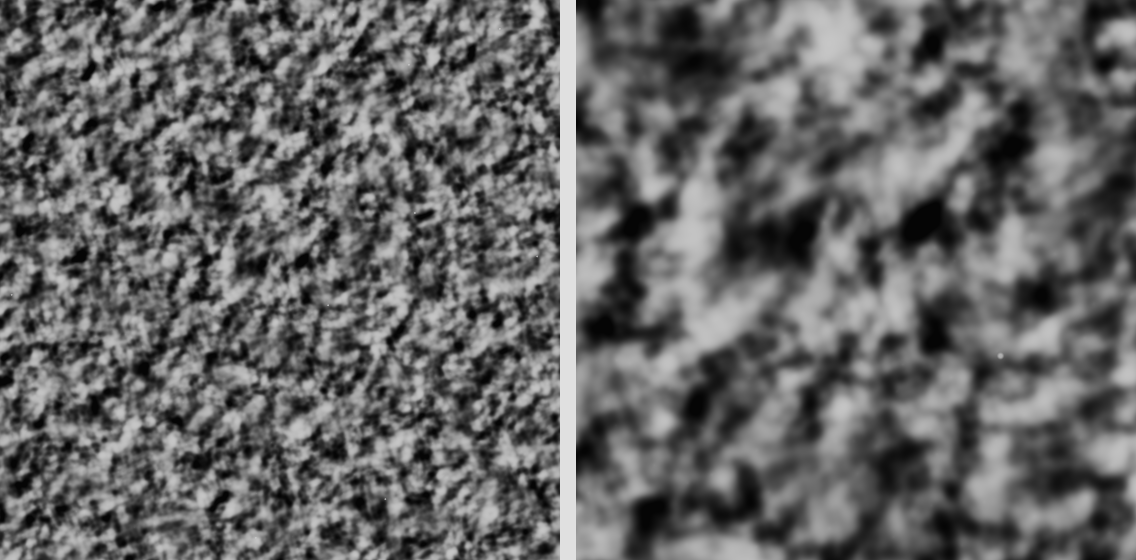
Left, the full canvas; right, a detail of the centre.
This texture is drawn by a Shadertoy shader. Its source:

```glsl
// Rough granular ground in soft grey relief: clumps, round grains and dark pits.
// Rotated octaves of gradient noise plus soft cell grains form a height field;
// a shifted copy is subtracted to light it, and a soft curve sets the tones.

const float CLUMP_FREQ = 14.0;      // coarsest clumps per canvas
const float GRAIN_FREQ = 36.0;      // round grains per canvas
const vec4 OCTAVE_WEIGHT = vec4(0.7, 1.0, 0.7, 0.34);
const float GRAIN_WEIGHT = 0.7;
const float GRAIN_SHARPNESS = 13.0;
const vec2 STREAK_DIR = vec2(0.76, 0.65);
const vec2 STREAK_SCALE = vec2(0.96, 1.03); // along, across the streaks
const vec2 LIGHT_SHIFT = vec2(0.0088, -0.0066);
const float LIGHT_AMOUNT = 0.3;
const float CONTRAST = 0.73;
const float MID_TONE = 0.405;
const vec2 DARK_CURVE = vec2(0.46, 0.53);   // span, steepness
const vec2 LIGHT_CURVE = vec2(0.38, 0.62);
const float NOISE_DEVIATION = 0.216;
const float SPECK_FREQ = 14.0;
const float SPECK_CHANCE = 0.04;

// Two random values in 0..1 for an integer cell
vec2 hash2(vec2 cell) {
    uvec2 q = uvec2(ivec2(cell)) * uvec2(1597u, 3812u) + uvec2(7919u, 104u);
    uint n = (q.x ^ (q.y * 2741u)) * 48271u;
    n = (n ^ (n >> 15)) * 73939u + q.y * 9973u;
    n = (n ^ (n >> 13)) * 60493u;
    n ^= n >> 16;
    return vec2(float(n & 65535u), float(n >> 16)) / 65535.0;
}

vec2 gradientAt(vec2 cell) {
    float angle = 6.28319 * hash2(cell).x;
    return vec2(cos(angle), sin(angle));
}

float gradientNoise(vec2 p) {
    vec2 i = floor(p), f = p - i;
    vec2 u = f * f * f * (f * (f * 6.0 - 15.0) + 10.0);
    vec2 e = vec2(1.0, 0.0);
    float a = dot(gradientAt(i), f);
    float b = dot(gradientAt(i + e.xy), f - e.xy);
    float c = dot(gradientAt(i + e.yx), f - e.yx);
    float d = dot(gradientAt(i + e.xx), f - e.xx);
    return mix(mix(a, b, u.x), mix(c, d, u.x), u.y);
}

// Round bumps: smooth distance to the nearest scattered point, centred on zero
float grains(vec2 p) {
    vec2 i = floor(p);
    float sum = 0.0;
    for (int y = -1; y <= 1; y++)
    for (int x = -1; x <= 1; x++) {
        vec2 cell = i + vec2(x, y);
        sum += exp(-GRAIN_SHARPNESS * length(cell + hash2(cell) - p));
    }
    return (0.41 + log(sum) / GRAIN_SHARPNESS) / 0.18;
}

float height(vec2 p, float roughness) {
    const mat2 turn = mat2(0.8, 0.6, -0.6, 0.8);
    vec2 q = p * CLUMP_FREQ;
    float h = 0.0;
    for (int k = 0; k < 4; k++) {
        float detail = k < 2 ? 1.0 : roughness;
        h += OCTAVE_WEIGHT[k] * detail * gradientNoise(q) / NOISE_DEVIATION;
        q = turn * q * 1.92 + vec2(17.3, 41.7);
    }
    return h + GRAIN_WEIGHT * roughness * grains(p * GRAIN_FREQ + 63.0);
}

// Slight stretch along the diagonal, bent by a slow warp
vec2 streakSpace(vec2 p) {
    vec2 along = normalize(STREAK_DIR);
    vec2 q = vec2(dot(p, along), dot(p, vec2(-along.y, along.x))) * STREAK_SCALE;
    vec2 warp = vec2(gradientNoise(p * 9.0 + 5.2), gradientNoise(p * 9.0 + 38.6));
    return q + 0.008 * warp + 3.0;
}

// A few tiny pale specks
float specks(vec2 p) {
    vec2 q = p * SPECK_FREQ + 90.0;
    vec2 cell = floor(q);
    vec2 centre = 0.2 + 0.6 * hash2(cell + 211.0);
    float present = step(hash2(cell + 57.0).x, SPECK_CHANCE);
    return present * (1.0 - smoothstep(0.01, 0.035, length(q - cell - centre)));
}

void mainImage(out vec4 fragColor, in vec2 fragCoord) {
    vec2 p = fragCoord / iResolution.y;

    // Smoother patches lose part of their fine detail
    float roughness = mix(0.6, 1.0, smoothstep(-0.25, 0.1, gradientNoise(p * 16.0 + 71.4)));

    // Relief lit from the lower right
    float relief = height(streakSpace(p), roughness)
        - LIGHT_AMOUNT * height(streakSpace(p + LIGHT_SHIFT), roughness);
    float z = relief * CONTRAST;

    // Soft shoulders at both ends of the grey scale
    vec2 curve = z < 0.0 ? DARK_CURVE : LIGHT_CURVE;
    float tone = MID_TONE + curve.x * tanh(curve.y * z);
    tone = mix(max(tone, 0.02), 0.8, 0.7 * specks(p));

    fragColor = vec4(vec3(tone), 1.0);
}
```
